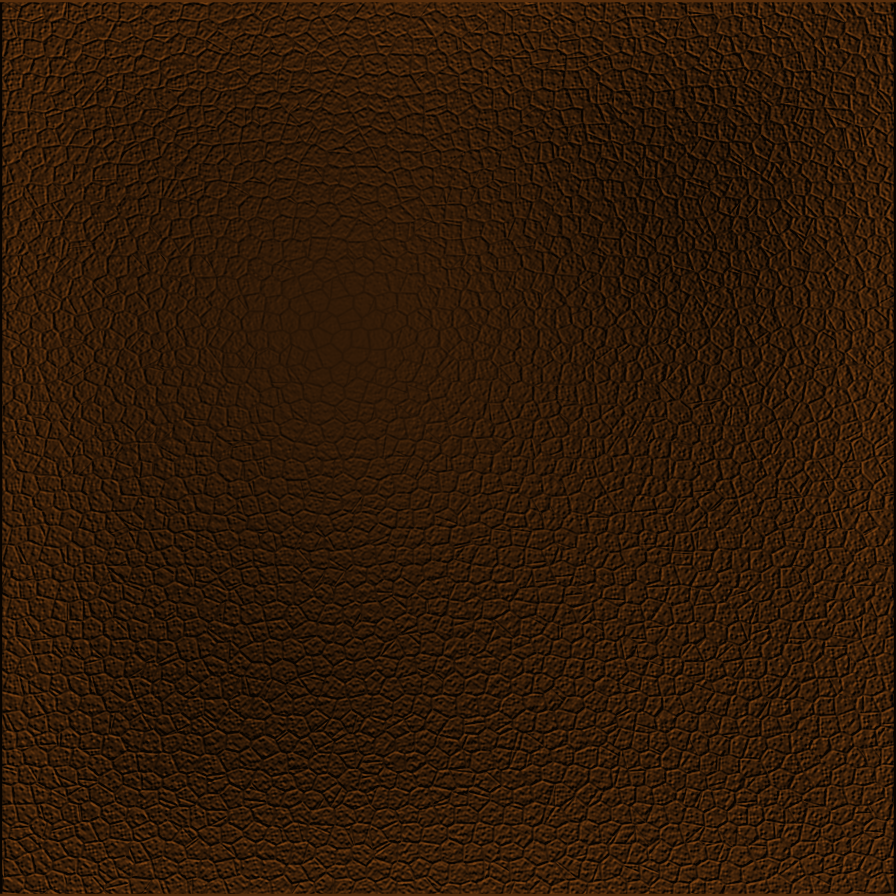
Give the GLSL for this texture, as a Shadertoy shader.

```glsl
// Dark brown pebbled leather: jittered Voronoi pebbles, some split by a crease,
// with fine grain on top. The relief is embossed along rays from a lamp, so it
// is flat under the lamp and grows in contrast towards the borders.

const vec3  LEATHER_TINT   = vec3(1.0, 0.535, 0.15);
const float BASE_LEVEL     = 0.199;
const float RELIEF_GAIN    = 0.45;
const float BRIGHT_SIDE    = 0.95;   // lit slopes are weaker than shaded ones
const vec2  LAMP_POSITION  = vec2(0.38, 0.63);
const float LAMP_HEIGHT    = 0.45;
const float LEAST_SLANT    = 0.06;
const vec2  PEBBLE_COUNT   = vec2(43.0, 49.0);
const float PEBBLE_JITTER  = 0.54;
const float GROOVE_WIDTH   = 0.115;  // in pebble units
const float GROOVE_HEIGHT  = 0.62;
const float GROOVE_SHADE   = 0.82;
const float CREASE_SHARE   = 0.35;
const float WARP_AMOUNT    = 0.010;
const float WARP_FREQUENCY = 6.0;
const float GRAIN_COUNT    = 350.0;
const float GRAIN_HEIGHT   = 1.0;
const mat2  GRAIN_TURN     = mat2(0.8, 0.6, -0.6, 0.8);
const float EMBOSS_STEP    = 0.00105;
const vec2  DARK_SPOT_A    = vec2(0.78, 0.80);
const vec2  DARK_SPOT_B    = vec2(0.27, 0.22);
const float SPOT_DEPTH     = 0.038;
const float BORDER_GLOW    = 0.032;
const float RIM_WIDTH      = 0.0026;
const float RIM_BRIGHT     = 0.34;
const float RIM_DARK       = 0.03;

vec2 hash2(vec2 p) {
    vec3 q = fract(p.xyx * vec3(0.1031, 0.1030, 0.0973));
    q += dot(q, q.yzx + 33.33);
    return fract((q.xx + q.yz) * q.zy);
}

float valueNoise(vec2 p) {
    vec2 cell = floor(p);
    vec2 f = fract(p);
    f = f * f * (3.0 - 2.0 * f);
    float low  = mix(hash2(cell).x, hash2(cell + vec2(1, 0)).x, f.x);
    float high = mix(hash2(cell + vec2(0, 1)).x, hash2(cell + vec2(1, 1)).x, f.x);
    return mix(low, high, f.y);
}

// Seed of a pebble near p; odd rows are shifted by half a pebble.
vec2 pebbleSeed(vec2 p, vec2 offset) {
    float row = floor(p.y) + offset.y;
    float shift = 0.5 * mod(row, 2.0);
    vec2 id = vec2(floor(p.x - shift) + offset.x, row);
    vec2 jitter = (hash2(id + 17.0) - 0.5) * PEBBLE_JITTER;
    return id + vec2(shift, 0.0) + 0.5 + jitter;
}

// Distance to the nearest border or crease of the pebble at p.
float borderDistance(vec2 p) {
    vec2 nearest = vec2(8.0);
    for (int j = -1; j <= 1; j++)
    for (int i = -1; i <= 1; i++) {
        vec2 toSeed = pebbleSeed(p, vec2(i, j)) - p;
        if (dot(toSeed, toSeed) < dot(nearest, nearest)) nearest = toSeed;
    }
    float border = 8.0;
    for (int j = -1; j <= 1; j++)
    for (int i = -1; i <= 1; i++) {
        vec2 toSeed = pebbleSeed(p, vec2(i, j)) - p;
        vec2 across = toSeed - nearest;
        if (dot(across, across) > 0.0001)
            border = min(border, dot(0.5 * (nearest + toSeed), normalize(across)));
    }
    vec2 traits = hash2(floor(p + nearest) + 71.0);
    float angle = 6.283 * traits.y;
    float crease = abs(dot(nearest, vec2(cos(angle), sin(angle))) - 0.26);
    return traits.x < CREASE_SHARE ? min(border, crease + 0.015) : border;
}

// x: full height with grain, y: pebble height alone.
vec2 leatherHeight(vec2 uv) {
    vec2 warp = vec2(valueNoise(uv * WARP_FREQUENCY),
                     valueNoise(uv * WARP_FREQUENCY + 41.0)) - 0.5;
    vec2 p = (uv + warp * WARP_AMOUNT) * PEBBLE_COUNT + 20.0;
    float pebble = smoothstep(0.0, GROOVE_WIDTH, borderDistance(p));
    float grain = valueNoise(GRAIN_TURN * uv * GRAIN_COUNT + 390.0) - 0.5;
    float height = GROOVE_HEIGHT * pebble + GRAIN_HEIGHT * grain * (0.3 + 0.7 * pebble);
    return vec2(height, pebble);
}

// Soft dark spots and a glow along the borders.
float broadShade(vec2 uv, vec2 edge) {
    vec2 a = uv - DARK_SPOT_A;
    vec2 b = uv - DARK_SPOT_B;
    float spots = exp(-18.0 * dot(a, a)) + 0.8 * exp(-22.0 * dot(b, b));
    float glow = 1.0 - smoothstep(0.0, 0.16, min(edge.x, edge.y));
    float cloud = valueNoise(uv * 4.0 + 7.0) - 0.5;
    return BORDER_GLOW * glow - SPOT_DEPTH * spots + 0.02 * cloud;
}

void mainImage(out vec4 fragColor, in vec2 fragCoord) {
    vec2 uv = fragCoord / iResolution.xy;
    vec2 edge = min(uv, 1.0 - uv);

    // Emboss along the ray from the lamp
    vec2 ray = uv - LAMP_POSITION;
    float reach = length(ray);
    vec2 direction = ray / max(reach, 0.001);
    vec2 outer = leatherHeight(uv + direction * EMBOSS_STEP);
    vec2 inner = leatherHeight(uv - direction * EMBOSS_STEP);
    float slope = outer.x - inner.x;
    slope *= slope > 0.0 ? BRIGHT_SIDE : 1.0;
    float slant = reach / sqrt(reach * reach + LAMP_HEIGHT * LAMP_HEIGHT);
    slant = max(slant, LEAST_SLANT);

    // Shaded level, with slightly darker grooves
    float pebble = 0.5 * (outer.y + inner.y);
    float level = BASE_LEVEL * mix(GROOVE_SHADE, 1.0, pebble) + broadShade(uv, edge);
    level = clamp(level + RELIEF_GAIN * slant * slope, 0.03, 0.48);

    // Thin rims: dark at the sides, bright at top and bottom
    vec2 soft = 0.5 / iResolution.xy;
    vec2 rim = 1.0 - smoothstep(RIM_WIDTH - soft, RIM_WIDTH + soft, edge);
    level = mix(level, RIM_DARK, rim.x);
    level = mix(level, RIM_BRIGHT, rim.y);

    fragColor = vec4(level * LEATHER_TINT, 1.0);
}
```
